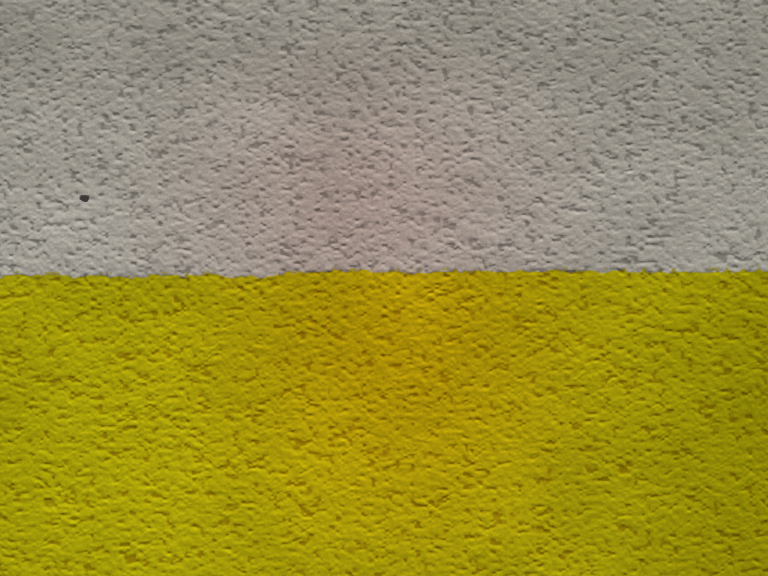
This texture is drawn by a Shadertoy shader. Its source:

```glsl
// Rough stucco wall: grey plaster above a yellow painted band, with a small chipped hole.

float hash(vec2 p) {
    return fract(sin(dot(p, vec2(127.1, 311.7))) * 43758.5453);
}

float noise(vec2 p) {
    vec2 cell = floor(p), f = fract(p);
    f = f * f * (3.0 - 2.0 * f);
    return mix(mix(hash(cell), hash(cell + vec2(1, 0)), f.x),
               mix(hash(cell + vec2(0, 1)), hash(cell + vec2(1, 1)), f.x), f.y);
}

float fbm(vec2 p) {
    float sum = 0.0, amplitude = 0.5;
    for (int i = 0; i < 4; i++) {
        sum += amplitude * noise(p);
        p = mat2(1.6, 1.2, -1.2, 1.6) * p + 17.3;
        amplitude *= 0.5;
    }
    return sum / 0.9375;
}

// Height of the plaster grains, wider than they are tall
float stucco(vec2 p) {
    p += 0.006 * vec2(noise(p * 45.0), noise(p * 45.0 + 31.0));
    return 0.62 * noise(p * vec2(85.0, 135.0)) + 0.38 * noise(p * vec2(160.0, 230.0) + 9.0);
}

// Soft elliptical spot
float glow(vec2 p, vec2 center, vec2 radius) {
    vec2 d = (p - center) / radius;
    return exp(-dot(d, d));
}

void mainImage(out vec4 fragColor, in vec2 fragCoord) {
    vec2 p = fragCoord / iResolution.y;
    float aspect = iResolution.x / iResolution.y;
    float pixel = 1.0 / iResolution.y;

    // Relief lit from above, with dark crevices
    float height = stucco(p);
    float slope = height - stucco(p + vec2(0.001, 0.0045));
    float crevice = smoothstep(0.42, 0.15, height);
    float blotch = fbm(p * vec2(7.0, 10.0)) - 0.5;
    float speck = hash(floor(p * 384.0)) - 0.5;

    // Grey plaster with a pink tint around the middle
    vec3 grey = vec3(0.590, 0.577, 0.540);
    grey += vec3(0.045, -0.012, -0.008) * glow(p, vec2(0.63, 0.63), vec2(0.30, 0.23));
    grey += 0.03 * glow(p, vec2(0.1, 0.58), vec2(0.5, 0.22));
    grey -= 0.03 * smoothstep(0.75, 1.0, p.y);
    grey += 0.10 * blotch;
    grey *= 1.0 + 0.36 * slope - 0.20 * crevice + 0.06 * speck;

    // Yellow paint, greener at the sides and warmer in the middle
    vec3 yellow = vec3(0.610, 0.582, 0.035);
    float warmth = glow(p, vec2(0.69, 0.40), vec2(0.30, 0.34));
    yellow += vec3(0.060, -0.022, -0.008) * warmth;
    yellow += vec3(0.03, 0.03, 0.0) * glow(p, vec2(0.25, 0.1), vec2(0.5, 0.25));
    yellow -= vec3(0.05, 0.05, 0.01) * smoothstep(0.75, 1.0, p.x / aspect);
    yellow += vec3(0.09, 0.08, 0.01) * blotch;
    yellow *= 1.0 + 0.38 * slope - vec3(0.13, 0.21, 0.4) * crevice + 0.05 * speck;

    // Ragged paint edge with a slight bump left of the middle
    float edge = 0.521 + 0.008 * smoothstep(0.2, 1.1, p.x)
               + 0.006 * glow(p, vec2(0.58, p.y), vec2(0.06, 1.0))
               + 0.005 * (noise(vec2(p.x * 22.0, 3.0)) - 0.5)
               + 0.008 * (noise(p * vec2(110.0, 60.0)) - 0.5);
    float above = smoothstep(-1.0, 1.0, (p.y - edge) / max(pixel, 0.0015));
    vec3 color = mix(yellow, grey, above);
    color *= 1.0 - 0.20 * exp(-pow((p.y - edge - 0.001) / 0.003, 2.0))
                 * smoothstep(0.3, 0.65, noise(p * vec2(90.0, 20.0)));

    // Stray flecks of yellow just over the edge
    float fleck = smoothstep(0.72, 0.85, noise(p * vec2(130.0, 150.0) + 5.0));
    color = mix(color, vec3(0.55, 0.49, 0.12),
                0.7 * fleck * above * smoothstep(0.012, 0.002, p.y - edge));

    // Chipped hole with a pale lower lip
    vec2 hole = p - vec2(0.146, 0.656);
    hole += 0.004 * (vec2(noise(p * 180.0), noise(p * 180.0 + 40.0)) - 0.5);
    float lip = glow(hole, vec2(0.002, -0.007), vec2(0.007, 0.003));
    float pit = smoothstep(1.2, 0.7, length(hole / vec2(0.009, 0.006)));
    color = mix(color, vec3(0.66, 0.65, 0.68), 0.7 * lip);
    color = mix(color, vec3(0.17, 0.16, 0.16), 0.85 * pit);

    fragColor = vec4(clamp(color, 0.0, 1.0), 1.0);
}
```
